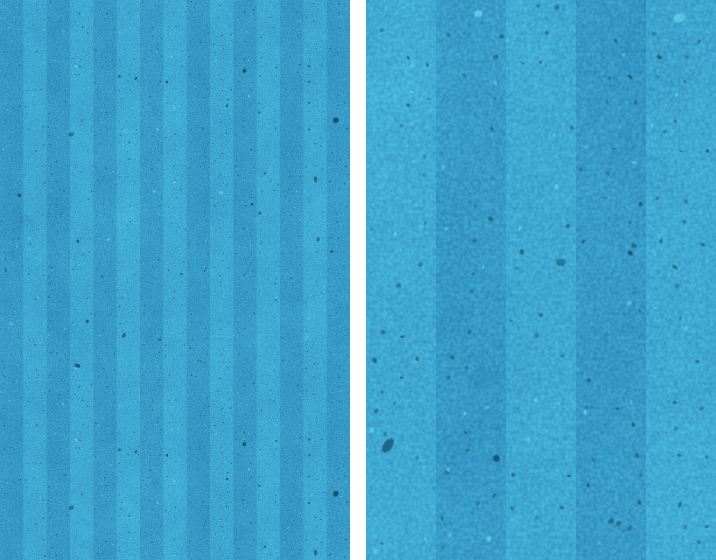
Left: the whole. Right: its middle third, enlarged.
Give the GLSL for this pattern, as a WebGL 2 fragment shader.

```glsl
#version 300 es
precision highp float;
// Draws blue vertical stripes on grainy recycled paper with flecks and faint stains.

uniform vec2 u_resolution;
out vec4 fragColor;

const float STRIPES = 15.0;  // bands across the canvas, dark at both sides
const float TILE = 16.0;     // paper texture period, in stripe widths

const vec3 DEEP_BLUE = vec3(0.18, 0.55, 0.73);
const vec3 BRIGHT_BLUE = vec3(0.27, 0.70, 0.85);
const vec3 DARK_FLECK = vec3(0.07, 0.29, 0.42);
const vec3 PALE_FLECK = vec3(0.42, 0.86, 0.97);

vec3 hash3(vec2 p) {
    vec3 h = fract(p.xyx * vec3(0.1031, 0.1030, 0.0973));
    h += dot(h, h.yxz + 33.33);
    return fract((h.xxy + h.yzz) * h.zyx);
}

float cornerGradient(vec2 cell, vec2 offset, float period, float seed) {
    float angle = 6.2832 * hash3(mod(cell, period) + seed).x;
    return dot(vec2(cos(angle), sin(angle)), offset);
}

// Gradient noise that repeats with the paper tile
float gradientNoise(vec2 p, float frequency, float seed) {
    vec2 g = p * frequency;
    vec2 cell = floor(g);
    vec2 f = g - cell;
    vec2 w = f * f * f * (f * (f * 6.0 - 15.0) + 10.0);
    float period = TILE * frequency;
    vec2 e = vec2(1.0, 0.0);
    float low = mix(cornerGradient(cell, f, period, seed),
                    cornerGradient(cell + e, f - e, period, seed), w.x);
    float high = mix(cornerGradient(cell + e.yx, f - e.yx, period, seed),
                     cornerGradient(cell + 1.0, f - 1.0, period, seed), w.x);
    return mix(low, high, w.y);
}

float mottling(vec2 p) {
    float sum = 0.0;
    float frequency = 0.25;
    float weight = 0.16;
    for (int i = 0; i < 4; i++) {
        sum += weight * gradientNoise(p, frequency, 11.0 + 17.0 * float(i));
        frequency *= 2.0;
        weight *= 0.85;
    }
    return sum;
}

float paperGrain(vec2 p) {
    return 0.55 * gradientNoise(p, 20.0, 5.3)
         + 0.35 * gradientNoise(p, 13.0, 71.7)
         + 0.18 * gradientNoise(p, 6.0, 43.1);
}

// Coverage of randomly turned oval spots, at most one in each grid cell
float flecks(vec2 p, float frequency, float density, float radius, float blur, float seed) {
    vec2 g = p * frequency;
    vec2 id = mod(floor(g), TILE * frequency) + seed;
    vec3 place = hash3(id);
    vec3 form = hash3(id + 57.3);
    float margin = min((radius + blur) * frequency, 0.48);
    vec2 d = (fract(g) - mix(vec2(margin), vec2(1.0 - margin), place.xy)) / frequency;
    float angle = 6.2832 * form.x;
    d = mat2(cos(angle), -sin(angle), sin(angle), cos(angle)) * d;
    d.y *= mix(1.0, 1.8, form.y);
    float size = radius * mix(0.5, 1.0, form.z);
    float cover = 1.0 - smoothstep(size - blur, size + blur, length(d));
    return cover * step(place.z, density) * mix(0.5, 1.0, fract(form.z * 7.0));
}

// One for a light band, zero for a dark band
float lightStripe(float x, float pixel) {
    float wave = abs(mod(x + 0.5, 2.0) - 1.0);
    return smoothstep(0.5 - 0.6 * pixel, 0.5 + 0.6 * pixel, wave);
}

void main() {
    float pixel = STRIPES / u_resolution.x;
    vec2 p = gl_FragCoord.xy * pixel;
    float edge = max(0.7 * pixel, 0.02);

    // Stripes printed on uneven paper
    float tone = mix(0.36, 0.74, lightStripe(p.x, pixel));
    tone += mottling(p) + 0.95 * paperGrain(p);

    // Soft stains and pale glows
    tone -= 0.45 * flecks(p, 0.5, 0.16, 0.12, 0.35, 19.0);
    tone += 0.75 * flecks(p, 0.5, 0.12, 0.06, 0.28, 131.0);
    vec3 color = mix(DEEP_BLUE, BRIGHT_BLUE, tone);

    // Pale fibres, fine then larger
    color = mix(color, PALE_FLECK, 0.65 * flecks(p, 2.0, 0.25, 0.04, edge, 211.0));
    color = mix(color, PALE_FLECK, 0.75 * flecks(p, 1.0, 0.07, 0.09, edge, 307.0));

    // Dark specks, fine to large
    color = mix(color, DARK_FLECK, 0.65 * flecks(p, 3.0, 0.32, 0.04, edge, 401.0));
    color = mix(color, DARK_FLECK, 0.85 * flecks(p, 1.0, 0.12, 0.07, edge, 503.0));
    color = mix(color, DARK_FLECK, flecks(p, 0.5, 0.09, 0.14, 1.5 * edge, 607.0));

    fragColor = vec4(clamp(color, 0.0, 1.0), 1.0);
}
```
